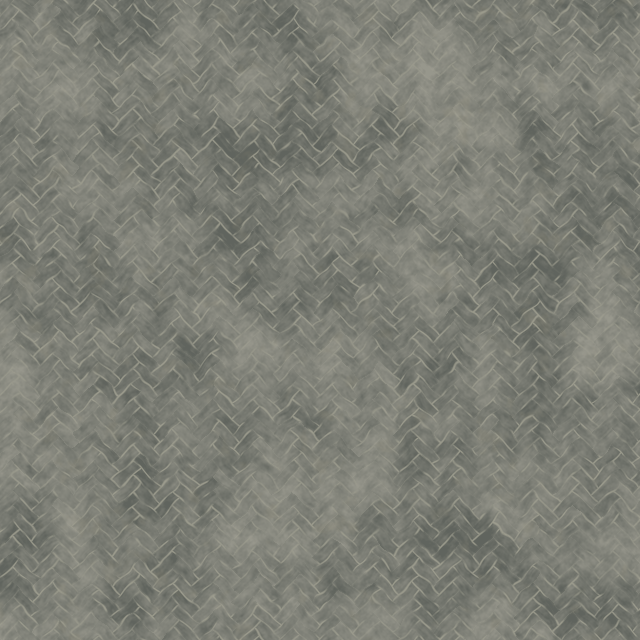
Write a Shadertoy shader that draws this texture.

```glsl
// Weathered grey herringbone paving: two brick directions on a diagonal lattice,
// solved in closed form, with pale broken joints, a tone and streaked grain per
// brick, and ragged cloudy wear that bleaches the bricks and hides some joints.

const float COLUMNS = 16.0;   // zigzag periods across
const float ROWS = 42.0;      // bricks down each zigzag
const float BRICK_LENGTH = ROWS / COLUMNS;   // in brick widths
const float JOINT_HALF_WIDTH = 0.075;        // in brick widths

const vec3 DARK_STONE = vec3(0.402, 0.415, 0.388);
const vec3 PALE_STONE = vec3(0.568, 0.568, 0.528);
const vec3 JOINT = vec3(0.640, 0.636, 0.575);
const vec3 WARM_STAIN = vec3(0.560, 0.540, 0.460);

// Arithmetic hash, 0 to 1
float hash(vec2 p) {
    vec3 h = fract(vec3(p.xyx) * 0.1031);
    h += dot(h, h.yzx + 33.33);
    return fract((h.x + h.y) * h.z);
}

float valueNoise(vec2 p) {
    vec2 cell = floor(p);
    vec2 f = fract(p);
    f = f * f * (3.0 - 2.0 * f);
    float low = mix(hash(cell), hash(cell + vec2(1, 0)), f.x);
    float high = mix(hash(cell + vec2(0, 1)), hash(cell + vec2(1, 1)), f.x);
    return mix(low, high, f.y);
}

float fbm(vec2 p, int octaves, float gain) {
    float sum = 0.0, weight = 1.0, total = 0.0;
    for (int i = 0; i < octaves; i++) {
        sum += weight * valueNoise(p);
        total += weight;
        weight *= gain;
        p = mat2(1.6, 1.2, -1.2, 1.6) * p + 17.3;
    }
    return sum / total;
}

// Finds the brick at q: xy = place along and across it, zw = its identity
vec4 herringbone(vec2 q, float len) {
    // Bricks lying along x
    float band = floor((q.x - q.y + 1.0) / (2.0 * len));
    float stair = floor(q.y + band * len);
    vec2 local = q - vec2(stair + band * len, stair - band * len);
    if (local.x >= 0.0 && local.x < len) {
        return vec4(local, stair, 2.0 * band);
    }
    // Bricks lying along y
    band = ceil((q.x - q.y) / (2.0 * len));
    stair = floor(q.x - band * len);
    local = q - vec2(stair + band * len, stair + 1.0 - band * len);
    return vec4(local.yx, stair, 2.0 * band + 1.0);
}

// Distance from a point in the brick to its nearest edge
float edgeDistance(vec2 local, float len) {
    vec2 d = min(local, vec2(len, 1.0) - local);
    return min(d.x, d.y);
}

void mainImage(out vec4 fragColor, in vec2 fragCoord) {
    vec2 uv = fragCoord / iResolution.xy;
    float pixel = 1.42 * ROWS / min(iResolution.x, iResolution.y);

    // Diagonal brick space, slightly wavering
    vec2 waver = vec2(valueNoise(uv * 55.0), valueNoise(uv * 55.0 + 71.0)) - 0.5;
    vec2 q = ROWS * vec2(uv.x + uv.y, uv.y - uv.x) + 0.35 * waver;
    vec4 brick = herringbone(q, BRICK_LENGTH);
    vec2 id = brick.zw + 200.0;

    // Ragged cloudy wear and fine mottling
    float cloud = fbm(uv * vec2(11.0, 9.5) + 3.7, 5, 0.62) - 0.5;
    float mottle = fbm(uv * 85.0 + 40.0, 3, 0.75) - 0.5;
    float wear = smoothstep(-0.05, 0.22, cloud);

    // Tone and lengthwise grain of each brick
    float tone = hash(id) - 0.5;
    float grain = fbm(brick.xy * vec2(0.9, 3.2) + id * 7.0, 2, 0.7) - 0.5;
    float contrast = mix(1.0, 0.6, wear);
    float shade = 0.44 + 1.75 * cloud + 0.65 * mottle
                + contrast * (0.36 * tone + 0.60 * grain);
    vec3 color = mix(DARK_STONE, PALE_STONE, clamp(shade, -0.15, 1.15));

    // Sparse warm stains
    float stain = smoothstep(0.62, 0.85, fbm(uv * 40.0 + 91.0, 3, 0.55));
    color = mix(color, WARM_STAIN, 0.2 * stain);

    // Joints, broken and faded unevenly
    float edge = edgeDistance(brick.xy, BRICK_LENGTH);
    float soft = max(0.06, 0.75 * pixel);
    float joint = 1.0 - smoothstep(JOINT_HALF_WIDTH - soft, JOINT_HALF_WIDTH + soft, edge);
    float presence = smoothstep(0.25, 0.8, valueNoise(uv * 78.0 + 13.0));
    color = mix(color, JOINT, joint * mix(0.08, 0.80, presence) * mix(1.0, 0.6, wear));

    fragColor = vec4(color, 1.0);
}
```
